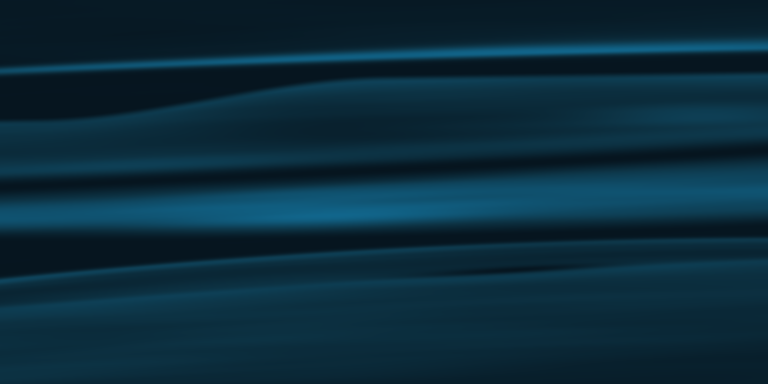
A WebGL 1 fragment shader for this background:

```glsl
precision highp float;
// Dark blue silk: nearly level folds that rise gently to the right.
// Each fold follows a smooth curve; ridges, sheets and shadows are layered
// from top to bottom into one tone, which a colour ramp then tints.

uniform vec2 u_resolution;

#define SHADOW_COLOR vec3(0.020, 0.065, 0.100)
#define MIDDLE_COLOR vec3(0.050, 0.205, 0.275)
#define BRIGHT_COLOR vec3(0.068, 0.415, 0.570)
#define MIDDLE_TONE 0.40
#define DARK_TONE 0.05
#define SHEET_TONE 0.25
#define LOWER_TONE 0.33
#define BAND_TONE 0.88
#define SHEEN_AMOUNT 0.13

vec2 gradient(vec2 cell) {
  float angle = 6.2832 * fract(sin(dot(cell, vec2(127.1, 311.7))) * 4375.85);
  return vec2(cos(angle), sin(angle));
}

float gradientNoise(vec2 p) {
  vec2 cell = floor(p);
  vec2 f = fract(p);
  vec2 w = f * f * f * (f * (f * 6.0 - 15.0) + 10.0);
  vec2 right = vec2(1.0, 0.0);
  vec2 up = vec2(0.0, 1.0);
  float low = mix(dot(gradient(cell), f),
                  dot(gradient(cell + right), f - right), w.x);
  float high = mix(dot(gradient(cell + up), f - up),
                   dot(gradient(cell + 1.0), f - 1.0), w.x);
  return mix(low, high, w.y);
}

// Parabola through heights at the left, centre and right of the canvas
float foldCurve(float x, float left, float centre, float right) {
  return left * (1.0 - x) * (1.0 - 2.0 * x)
       + centre * 4.0 * x * (1.0 - x)
       + right * x * (2.0 * x - 1.0);
}

float glow(float d, float width) {
  return exp(-d * d / (width * width));
}

// Glow with separate widths above and below its crest
float ridge(float d, float above, float below) {
  return glow(d, d < 0.0 ? above : below);
}

float silkTone(float x, float depth) {
  // Signed distance below each fold
  float topFold = depth - foldCurve(x, 0.185, 0.147, 0.123);
  float sheetFold = depth - (0.318 - 0.026 * x - 0.10 * smoothstep(0.05, 0.5, x));
  float creaseFold = depth - foldCurve(x, 0.487, 0.443, 0.391);
  float bandEnd = depth - foldCurve(x, 0.602, 0.590, 0.562);
  float wireFold = depth - foldCurve(x, 0.732, 0.654, 0.625);
  float lowerFold = depth - foldCurve(x, 0.807, 0.735, 0.682);
  float baseFold = depth - foldCurve(x, 1.03, 0.955, 0.88);

  // Upper shadow and its bright ridge
  float tone = DARK_TONE + 0.05 * smoothstep(0.0, -0.04, topFold);
  tone += (0.55 + 0.20 * glow(x - 0.5, 0.4)) * ridge(topFold, 0.011 + 0.012 * x, 0.011);
  tone += 0.16 * x * ridge(topFold, 0.07, 0.015);

  // Sheet that swells out from the left
  float sheet = SHEET_TONE + 0.30 * exp(-max(sheetFold, 0.0) / 0.04);
  sheet -= 0.10 * glow(x - 0.42, 0.18) * glow(depth - 0.34, 0.05);
  sheet += 0.18 * glow(x - 0.90, 0.15) * glow(depth - 0.30, 0.035);
  sheet += 0.20 * ridge(creaseFold + 0.040, 0.030, 0.025);
  tone = mix(tone, sheet, smoothstep(-0.012, 0.010, sheetFold));

  // Dark crease above the broad bright band
  tone *= 1.0 - 0.82 * ridge(creaseFold, 0.024, 0.04);
  float band = BAND_TONE * mix(0.60, 1.0, smoothstep(0.01, 0.10, creaseFold));
  band *= 0.76 + 0.24 * glow(x - 0.38, 0.34);
  tone = mix(tone, band, smoothstep(0.0, 0.055, creaseFold));
  tone = mix(tone, DARK_TONE, smoothstep(-0.035, 0.030, bandEnd));

  // Thin bright wire and the lower cloth
  float lower = LOWER_TONE - 0.10 * ridge(wireFold - 0.035, 0.02, 0.02);
  tone = mix(tone, lower, smoothstep(0.0, 0.022, wireFold));
  tone += 0.52 * (1.0 - 0.3 * x) * ridge(wireFold, 0.008, 0.011);
  tone += 0.17 * ridge(lowerFold, 0.010, 0.025);
  tone *= 1.0 - 0.85 * glow(x - 0.67, 0.12) * glow(lowerFold + 0.012, 0.010);

  // Shade gathering along the base
  tone -= 0.08 * smoothstep(0.4, 0.9, x) * glow(baseFold + 0.06, 0.04);
  return mix(tone, 0.12, 0.85 * smoothstep(-0.05, 0.06, baseFold));
}

void main() {
  vec2 uv = gl_FragCoord.xy / u_resolution;
  float depth = 1.0 - uv.y;
  float tone = silkTone(uv.x, depth);

  // Long faint streaks of sheen along the folds
  float along = depth + 0.11 * uv.x - 0.03 * uv.x * uv.x;
  float sheen = gradientNoise(vec2(uv.x * 2.2, along * 17.0))
              + 0.5 * gradientNoise(vec2(uv.x * 3.5 + 9.0, along * 43.0));
  tone *= 1.0 + 2.0 * SHEEN_AMOUNT * sheen;
  tone = clamp(tone, 0.0, 1.0);

  vec3 color = mix(SHADOW_COLOR, MIDDLE_COLOR, min(tone / MIDDLE_TONE, 1.0));
  color = mix(color, BRIGHT_COLOR, max(tone - MIDDLE_TONE, 0.0) / (1.0 - MIDDLE_TONE));
  gl_FragColor = vec4(color, 1.0);
}
```
